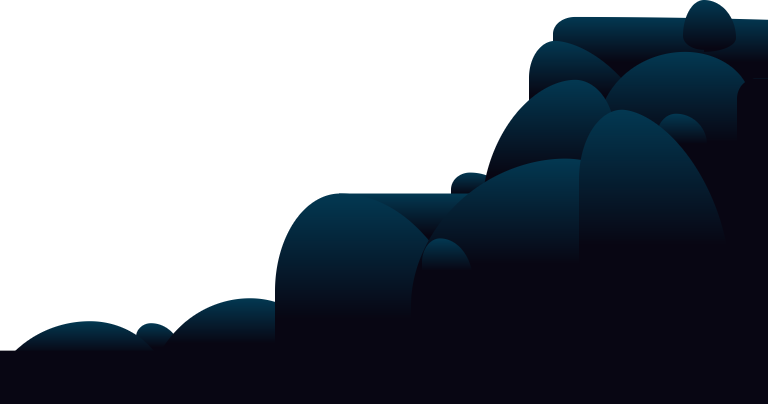
This background is drawn by a WebGL 2 fragment shader. Its source:

```glsl
#version 300 es
precision highp float;
// A hillside of dark rounded boulders climbing to the right on white.
// Each boulder is a lopsided superellipse with a vertical teal-to-night fade,
// painted from the farthest to the nearest.

uniform vec2 u_resolution;
out vec4 fragColor;

const vec2 CANVAS = vec2(768.0, 405.0); // design units, y runs downward
const vec3 NIGHT = vec3(0.03, 0.025, 0.075);
const vec3 TEAL = vec3(0.01, 0.22, 0.32);
const float OPEN = 1e4;                 // foot depth of a boulder with no underside
const vec2 ROUND = vec2(2.0);

vec2 point;
vec3 color = vec3(1.0);

float coverage(float dist) {
  return clamp(0.5 - dist * u_resolution.x / CANVAS.x, 0.0, 1.0);
}

// reach, drop and curve hold the left and right values on each side of the peak
void boulder(vec2 peak, vec2 reach, vec2 drop, vec2 curve, float foot, float fade) {
  vec2 offset = point - peak;
  bool onLeft = offset.x < 0.0;
  float shoulder = onLeft ? drop.x : drop.y;
  float power = onLeft ? curve.x : curve.y;
  float below = offset.y - shoulder;
  vec2 size = vec2(onLeft ? reach.x : reach.y, below > 0.0 ? foot : shoulder);

  // superellipse radius divided by its gradient approximates distance
  vec2 q = abs(vec2(offset.x, below)) / size;
  float radius = max(pow(pow(q.x, power) + pow(q.y, power), 1.0 / power), 1e-4);
  vec2 slope = pow(q / radius, vec2(power - 1.0)) / size;
  float dist = (radius - 1.0) / max(length(slope), 1e-6);

  vec3 shade = mix(TEAL, NIGHT, clamp(offset.y / fade, 0.0, 1.0));
  color = mix(color, shade, coverage(dist));
}

void main() {
  point = gl_FragCoord.xy / u_resolution * CANVAS;
  point.y = CANVAS.y - point.y;

  // summit shelf, egg stone and upper domes
  boulder(vec2(575, 17), vec2(22, 1000), vec2(17, 150), ROUND, OPEN, 45.0);
  boulder(vec2(704, 0), vec2(21, 32), vec2(36, 38), ROUND, 14.0, 48.0);
  boulder(vec2(555, 41), vec2(26, 110), vec2(37, 135), vec2(2.0, 1.7), OPEN, 55.0);
  boulder(vec2(685, 52), vec2(88, 66), vec2(83, 52), ROUND, OPEN, 90.0);
  boulder(vec2(755, 79), vec2(18, 1000), vec2(20, 20), ROUND, OPEN, 0.1);

  // middle slope and its ledge
  boulder(vec2(470, 173), vec2(19, 30), vec2(17, 17), ROUND, OPEN, 22.0);
  boulder(vec2(575, 80), vec2(93, 40), vec2(129, 56), vec2(1.85, 2.0), OPEN, 95.0);
  boulder(vec2(340, 194), vec2(1, 200), vec2(1, 1), vec2(8.0), OPEN, 42.0);

  // low mounds at the left
  boulder(vec2(151, 324), vec2(15, 30), vec2(14, 32), ROUND, OPEN, 24.0);
  boulder(vec2(250, 299), vec2(105, 60), vec2(112, 40), ROUND, OPEN, 45.0);
  boulder(vec2(90, 322), vec2(105, 80), vec2(100, 75), ROUND, OPEN, 32.0);

  // large boulders in front
  boulder(vec2(340, 194), vec2(65, 140), vec2(98, 207), ROUND, OPEN, 125.0);
  boulder(vec2(565, 159), vec2(154, 100), vec2(147, 100), vec2(1.92, 2.0), OPEN, 105.0);
  boulder(vec2(440, 239), vec2(18, 33), vec2(24, 44), ROUND, OPEN, 32.0);
  boulder(vec2(676, 114), vec2(19, 31), vec2(22, 31), ROUND, OPEN, 30.0);
  boulder(vec2(622, 110), vec2(43, 107), vec2(70, 160), vec2(2.0, 1.7), OPEN, 135.0);

  // level ground
  color = mix(color, NIGHT, coverage(351.5 - point.y));
  fragColor = vec4(color, 1.0);
}
```
